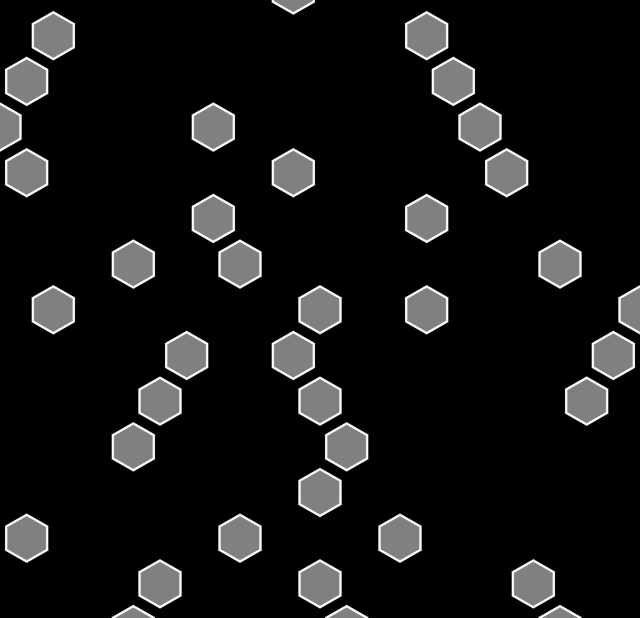
Reproduce this pattern procedurally as a Shadertoy shader.

```glsl
const float COLUMNS = 12.0;        // lattice columns across the canvas
const float ROW_STEP = 0.866;      // row distance in column widths
const float SQUEEZE = 0.989;       // vertical flattening of the lattice
const float FIRST_ROW = 0.64;      // height of the lowest full row
const float APOTHEM = 0.406;       // centre to flat side, outline included
const float OUTLINE = 0.044;       // outline thickness
const float GROUP = 4.0;           // cells in a row sharing one hexagon
const float FILL_CHANCE = 0.85;    // share of groups that hold a hexagon
const float SOFTNESS = 0.7;        // edge half width in pixels
const vec3 BACKGROUND = vec3(0.0);
const vec3 FILL = vec3(0.502);
const vec3 RIM = vec3(0.985);

float hash(vec2 p) {
    return fract(sin(dot(p, vec2(127.1, 311.7)) + 3.7) * 43758.55);
}

// Signed distance to a hexagon with a corner pointing up
float hexagon(vec2 p, float apothem) {
    p = abs(p);
    return max(p.x, dot(p, vec2(0.5, 0.866))) - apothem;
}

// One cell at most is lit per group; the last slot stays empty as a gap
bool isLit(float column, float row) {
    float shifted = column + floor(GROUP * hash(vec2(row, 17.0)));
    float group = floor(shifted / GROUP);
    float slot = shifted - GROUP * group;
    float chosen = floor((GROUP - 1.0) * hash(vec2(group, row)));
    bool occupied = hash(vec2(group + 41.0, row + 23.0)) < FILL_CHANCE;
    return occupied && abs(slot - chosen) < 0.5;
}

void mainImage(out vec4 fragColor, in vec2 fragCoord) {
    float unitsPerPixel = COLUMNS / iResolution.x;
    vec2 p = fragCoord * unitsPerPixel;
    p.y = (p.y - FIRST_ROW) / SQUEEZE;

    // Nearest lit hexagon in the rows below and above
    float d = 1.0;
    float lowerRow = floor(p.y / ROW_STEP);
    for (int i = 0; i < 2; i++) {
        float row = lowerRow + float(i);
        float stagger = 0.5 * mod(row, 2.0);
        float column = floor(p.x - stagger + 0.5);
        vec2 centre = vec2(column + stagger, row * ROW_STEP);
        if (isLit(column, row)) d = min(d, hexagon(p - centre, APOTHEM));
    }

    // Rim over background, fill over rim
    float aa = SOFTNESS * unitsPerPixel;
    vec3 color = mix(RIM, BACKGROUND, smoothstep(-aa, aa, d));
    color = mix(FILL, color, smoothstep(-aa, aa, d + OUTLINE));
    fragColor = vec4(color, 1.0);
}
```
